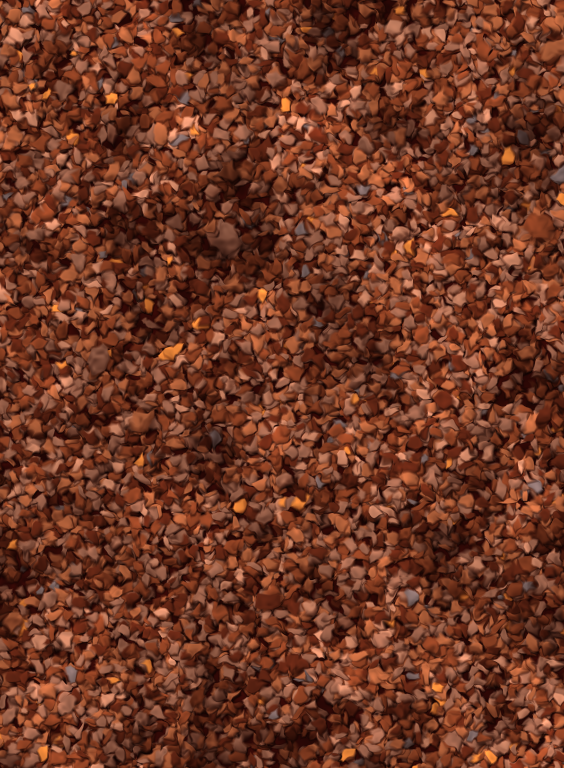
Reproduce this texture procedurally as a Shadertoy shader.

```glsl
// Coarse, reddish brown ground granules piled in layers with dark gaps between them.

// Three random values per lattice point, without sine
vec3 hash3(vec2 p) {
    vec3 q = fract(p.xyx * vec3(0.1031, 0.1030, 0.0973));
    q += dot(q, q.yxz + 33.33);
    return fract((q.xxy + q.yzz) * q.zyx);
}

float noise(vec2 p) {
    vec2 i = floor(p), f = fract(p);
    f = f * f * (3.0 - 2.0 * f);
    return mix(mix(hash3(i).x, hash3(i + vec2(1, 0)).x, f.x),
               mix(hash3(i + vec2(0, 1)).x, hash3(i + vec2(1, 1)).x, f.x), f.y);
}

vec2 direction(float angle) {
    return vec2(cos(angle), sin(angle));
}

// Darkening deepens the red, highlights are held back
vec3 lit(vec3 color, float shade) {
    float glow = 1.0 + 0.5 * max(shade - 1.0, 0.0);
    return color * glow * pow(vec3(clamp(shade, 0.05, 1.0)), vec3(1.0, 1.3, 1.4));
}

// Clumps and hollows of several widths, around zero
float pileHeight(vec2 p) {
    return 0.9 * (noise(p * 0.45) - 0.5) + 0.6 * (noise(p * 0.2 + 31.0) - 0.5)
         + 0.4 * (noise(p * 0.07 + 5.0) - 0.5);
}

vec3 grainColor(float pick) {
    if (pick < 0.17) return vec3(0.34, 0.13, 0.07);   // dark roast
    if (pick < 0.42) return vec3(0.48, 0.22, 0.12);   // red brown
    if (pick < 0.64) return vec3(0.61, 0.33, 0.20);   // rust
    if (pick < 0.90) return vec3(0.54, 0.34, 0.26);   // dusty brown
    if (pick < 0.98) return vec3(0.71, 0.46, 0.35);   // pale tan
    if (pick < 0.988) return vec3(0.42, 0.34, 0.33);  // slate chip
    return vec3(0.83, 0.47, 0.20);                    // golden chip
}

// Signed distance to an uneven six-sided chip
float chip(vec2 q, float radius, float seed) {
    float d = -1.0;
    for (int k = 0; k < 6; k++) {
        float n = float(k);
        float bend = fract(seed * (n + 3.0) * 5.17);
        float reach = fract(seed * (n + 2.0) * 9.31);
        d = max(d, dot(q, direction((n + 0.7 * bend) * 1.047)) - radius * (0.65 + 0.55 * reach));
    }
    return d;
}

// Paints one scattered layer of grains over the color below
vec3 addGrains(vec3 color, vec2 p, float scale, float seed, float share, float level) {
    vec2 g = p * scale + seed * 17.3;
    vec2 light = normalize(vec2(-0.5, 0.85));
    float rough = noise(p * 2.6 + seed * 7.0) - 0.5;
    for (int y = -1; y <= 1; y++)
    for (int x = -1; x <= 1; x++) {
        vec2 id = floor(g) + vec2(x, y);
        vec3 place = hash3(id + seed * 41.0);
        vec3 kind = hash3(id + seed * 23.0 + 191.7);
        float pile = pileHeight((id + place.xy - seed * 17.3) / scale);
        if (hash3(id + seed * 31.0 + 57.1).x > share * (1.0 + 0.5 * pile)) continue;

        // Turned and stretched outline with a ragged edge
        vec2 d = g - id - place.xy;
        vec2 axis = direction(6.283 * place.z);
        vec2 q = vec2(dot(d, axis), dot(d, vec2(-axis.y, axis.x)));
        q.y *= 1.0 + 0.9 * kind.x;
        float edge = chip(q, mix(0.30, 0.60, kind.y), kind.x) + 0.25 * rough * scale;

        // Contact shadow, deeper away from the light
        float side = dot(d, light);
        float halo = 1.0 - smoothstep(0.0, 0.25, edge);
        color = lit(color, 1.0 - halo * clamp(0.22 - 0.6 * side, 0.05, 0.5));

        // Broken facet, overall tilt and surface grit
        float facet = smoothstep(-0.15, 0.15, dot(q, direction(kind.y * 40.0)) - 0.08);
        float shade = 1.09 + 0.4 * side + (kind.x - 0.6) * 0.3 * facet + 0.5 * rough;
        shade *= level * (1.0 + 0.85 * pile);
        shade *= 1.0 - 0.2 * smoothstep(-0.2, 0.0, edge) * (1.0 - smoothstep(-0.1, 0.1, side));
        vec3 grain = lit(grainColor(kind.z), shade);

        float blur = 0.14 * scale;
        color = mix(color, grain, 1.0 - smoothstep(-blur, blur, edge));
    }
    return color;
}

void mainImage(out vec4 fragColor, in vec2 fragCoord) {
    vec2 uv = fragCoord / iResolution.y;
    vec2 p = uv * 59.0;

    // Bend the outlines so that the chips look crumbled
    p += 0.4 * (vec2(noise(p * 1.5), noise(p * 1.5 + 77.0)) - 0.5);

    // Deep gaps, then grains from the bottom of the pile to the top
    vec3 color = vec3(0.17, 0.03, 0.02) * (0.7 + 0.6 * noise(p * 2.0));
    for (int i = 0; i < 5; i++) {
        float n = float(i);
        color = addGrains(color, p, 0.8 + 0.3 * fract(n * 0.618), n + 1.0, 0.92, 0.86 + 0.06 * n);
    }

    // A few large flakes
    color = addGrains(color, p, 0.45, 9.0, 0.025, 1.0);

    // A little brighter toward the bottom
    color = lit(color, 1.04 + 0.08 * (0.5 - uv.y));
    fragColor = vec4(clamp(color, 0.0, 1.0), 1.0);
}
```
